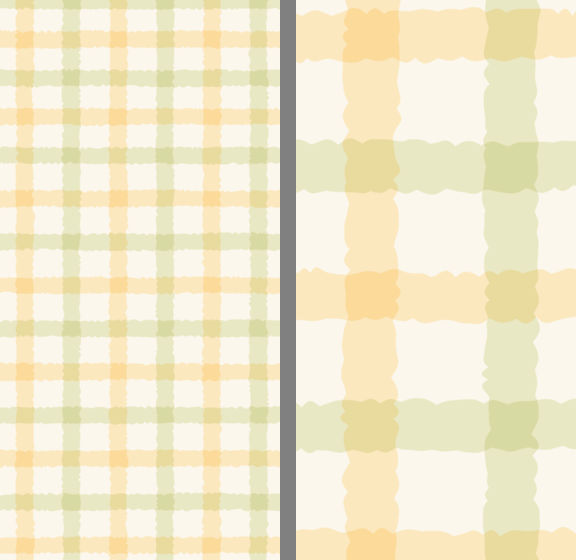
Left: the whole. Right: its middle third, enlarged.
This pattern is drawn by a Shadertoy shader. Its source:

```glsl
// Hand-painted gingham: translucent butter and sage bands cross on cream.
// Bands alternate in colour, have scalloped brush edges with their own seeds,
// and multiply together where they overlap.

float hash(vec2 p) {
    return fract(sin(dot(p, vec2(127.1, 311.7))) * 43758.5453);
}

// Smooth one-dimensional noise in 0..1, a separate curve for each seed
float noise(float t, float seed) {
    float i = floor(t), f = fract(t);
    f = f * f * (3.0 - 2.0 * f);
    return mix(hash(vec2(i, seed)), hash(vec2(i + 1.0, seed)), f);
}

// Outward bulge of a brushed edge: rounded bumps, narrow notches, slow drift
float raggedEdge(float along, float seed) {
    float phase = along * 85.0 + 5.0 * noise(along * 22.0, seed);
    float bumps = abs(sin(phase + 6.28 * hash(vec2(seed, 3.0)))) - 0.64;
    float size = 0.002 + 0.006 * noise(along * 17.0, seed + 40.0);
    float drift = noise(along * 9.0, seed + 80.0) - 0.5;
    float grain = noise(along * 62.0, seed + 120.0) - 0.5;
    return bumps * size + 0.005 * drift + 0.004 * grain;
}

// Coverage of one band; each side gets its own edge
float band(float across, float along, float halfWidth, float seed) {
    float side = step(0.0, across);
    float d = abs(across) - halfWidth - raggedEdge(along, seed * 2.0 + side);
    float blur = 1.0 / iResolution.x;
    return 1.0 - smoothstep(-blur, blur, d);
}

// Multiplying tint of a band: butter or sage
vec3 tint(float isSage, float coverage) {
    vec3 butter = vec3(1.0, 0.938, 0.806);
    vec3 sage = vec3(0.928, 0.938, 0.828);
    return mix(vec3(1.0), mix(butter, sage, isSage), coverage);
}

void mainImage(out vec4 fragColor, in vec2 fragCoord) {
    // Canvas is 1 wide and 2 tall, measured from the top left
    vec2 p = fragCoord / iResolution.xy;
    p = vec2(p.x, 2.0 * (1.0 - p.y));

    // Six columns, butter first
    float columnPos = (p.x - 0.0885) / 0.167;
    float column = floor(columnPos + 0.5);
    float columnCover = band((columnPos - column) * 0.167, p.y, 0.031, column + 11.0);

    // Fourteen rows, sage first; the top four gaps are tighter
    float fromBend = p.y - 0.5547;
    float rowGap = fromBend < 0.0 ? 0.138 : 0.1547;
    float rowPos = 4.0 + fromBend / rowGap;
    float row = floor(rowPos + 0.5);
    float rowCover = band((rowPos - row) * rowGap, p.x, 0.0292, row + 31.0);

    vec3 color = vec3(0.985, 0.97, 0.93);
    color *= tint(mod(column, 2.0), columnCover);
    color *= tint(1.0 - mod(row, 2.0), rowCover);
    fragColor = vec4(color, 1.0);
}
```
